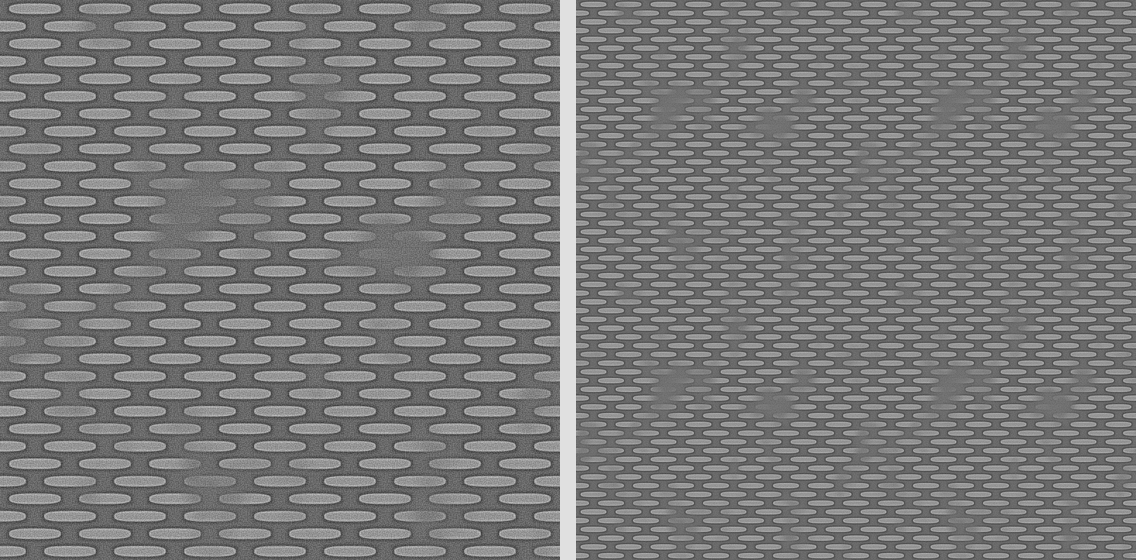
Left: one tile. Right: repeated 2 by 2.
A Shadertoy shader for this pattern:

```glsl
#define REPEATS vec2(8.0, 16.0)       // staggered pairs across and down
#define HALF_SIZE vec2(0.0464, 0.0098) // half length and half height of a slot
#define ROUNDNESS 2.9                 // superellipse exponent
#define RIM_DEPTH 0.0024
#define RIM_WIDTH 0.0015
#define SHADOW_WIDTH 0.0040
#define GROUND 0.415
#define FILL 0.585
#define RIM_GAIN 0.10
#define SHADOW_GAIN 0.13
#define WORN 0.445
#define GRAIN 0.13

float hash(vec2 cell, float seed) {
    uvec2 c = uvec2(cell);
    uint h = c.x * 374761393u + c.y * 668265263u + uint(seed) * 69069u;
    h = (h ^ (h >> 13)) * 1274126177u;
    h = (h ^ (h >> 15)) * 2246822519u;
    return float((h ^ (h >> 16)) & 65535u) / 65536.0;
}

float cornerSlope(vec2 cell, vec2 offset, vec2 period, float seed) {
    float angle = 6.28318 * hash(mod(cell, period), seed);
    return dot(vec2(cos(angle), sin(angle)), offset);
}

// Gradient noise that wraps over the unit square
float tileNoise(vec2 uv, vec2 period, float seed) {
    vec2 p = uv * period;
    vec2 i = floor(p), f = p - i;
    vec2 w = f * f * f * (f * (f * 6.0 - 15.0) + 10.0);
    vec2 e = vec2(1.0, 0.0);
    float low = mix(cornerSlope(i, f, period, seed),
                    cornerSlope(i + e.xy, f - e.xy, period, seed), w.x);
    float high = mix(cornerSlope(i + e.yx, f - e.yx, period, seed),
                     cornerSlope(i + e.xx, f - e.xx, period, seed), w.x);
    return mix(low, high, w.y);
}

// Superellipse, scaled by its slope to approximate distance
float slotDistance(vec2 p) {
    vec2 q = abs(p) / HALF_SIZE + 1e-4;
    float sum = dot(pow(q, vec2(ROUNDNESS)), vec2(1.0));
    float radius = pow(sum, 1.0 / ROUNDNESS);
    vec2 slope = pow(q / radius, vec2(ROUNDNESS - 1.0)) / HALF_SIZE;
    return (radius - 1.0) / length(slope);
}

float latticeDistance(vec2 uv, vec2 shift) {
    vec2 cell = fract(uv * REPEATS - shift + 0.5) - 0.5;
    return slotDistance(cell / REPEATS);
}

float bell(float x) { return exp(-x * x); }

void mainImage(out vec4 fragColor, in vec2 fragCoord) {
    vec2 uv = fragCoord / iResolution.xy;
    float edge = max(0.0010, 0.75 / iResolution.y);

    // Two interleaved lattices form the staggered rows
    float d = min(latticeDistance(uv, vec2(0.0, 0.25)),
                  latticeDistance(uv, vec2(0.5, 0.75)));

    // Raised slot: fill, bright rim, dark surrounding groove
    float inside = 1.0 - smoothstep(-edge, edge, d);
    float slot = FILL + RIM_GAIN * bell((d + RIM_DEPTH) / RIM_WIDTH);
    float ground = GROUND - SHADOW_GAIN * bell(max(d, 0.0) / SHADOW_WIDTH);
    float tone = mix(ground, slot, inside);

    // Soft patches where the relief is rubbed away
    float rub = tileNoise(uv, vec2(5.0, 4.0), 3.0)
              + 0.55 * tileNoise(uv, vec2(11.0, 10.0), 8.0)
              + 0.20 * tileNoise(uv, vec2(27.0, 29.0), 14.0);
    tone = mix(tone, WORN, 0.97 * smoothstep(0.0, 0.72, rub));

    // Fine grain
    tone += GRAIN * tileNoise(uv, vec2(397.0), 21.0);

    fragColor = vec4(vec3(tone), 1.0);
}
```
